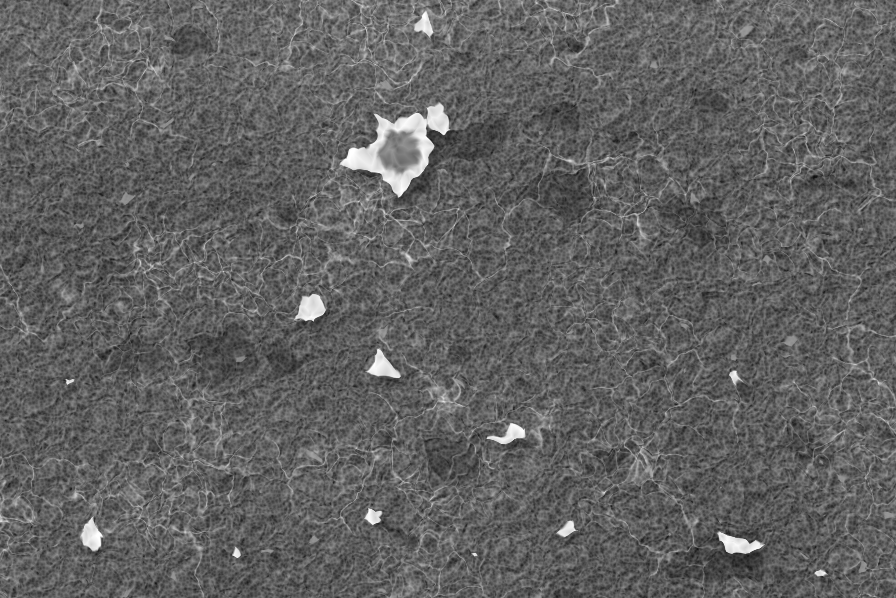
This texture is drawn by a Shadertoy shader. Its source:

```glsl
const float TAU = 6.2831853;
const float BASE_GREY = 0.372;
const float CHIP_WHITE = 0.93;
const float CHIP_CORE = 0.52;
const float SPECK_GREY = 0.64;

vec2 hash2(vec2 p) {
    vec3 q = fract(p.xyx * vec3(0.1031, 0.1030, 0.0973));
    q += dot(q, q.yzx + 33.33);
    return fract((q.xx + q.yz) * q.zy);
}

// Distances to the nearest and second nearest cell points
vec2 cellular(vec2 p) {
    vec2 cell = floor(p), local = fract(p);
    vec2 nearest = vec2(9.0);
    for (int y = -1; y <= 1; y++)
    for (int x = -1; x <= 1; x++) {
        vec2 offset = vec2(x, y);
        float d = length(offset + hash2(cell + offset) - local);
        nearest = d < nearest.x ? vec2(d, nearest.x) : vec2(nearest.x, min(nearest.y, d));
    }
    return nearest;
}

// Layered sines for broad, soft variation, about -1 to 1
float waves(vec2 p) {
    float sum = 0.0, amp = 0.5;
    for (int i = 0; i < 4; i++) {
        p = mat2(0.8, 0.6, -0.6, 0.8) * p * 1.7 + 1.3;
        sum += amp * sin(p.x + 1.5 * sin(p.y));
        amp *= 0.65;
    }
    return sum;
}

// Frays straight outlines into torn ones
vec2 fray(vec2 p, float scale, float amount) {
    vec2 q = p * scale;
    return p + amount * (vec2(cellular(q).x, cellular(q + 19.7).x) - 0.5);
}

// Signed distance to a random five-sided flake
float flake(vec2 q, float radius, vec2 seed) {
    float d = -9.0;
    for (int k = 0; k < 5; k++) {
        vec2 rnd = hash2(seed + float(k) * 7.3);
        float angle = TAU * (float(k) + 0.7 * rnd.x) / 5.0;
        d = max(d, dot(q, vec2(cos(angle), sin(angle))) - radius * (0.4 + 0.8 * rnd.y));
    }
    return d;
}

// Flakes scattered over a grid, radii given in cells
float scatter(vec2 p, float scale, float chance, vec2 radii, float seed) {
    vec2 q = p * scale + seed, cell = floor(q);
    float d = 9.0;
    for (int y = -1; y <= 1; y++)
    for (int x = -1; x <= 1; x++) {
        vec2 id = cell + vec2(x, y);
        vec2 rnd = hash2(id + 3.1);
        if (rnd.x > chance) continue;
        vec2 center = id + 0.15 + 0.7 * hash2(id + 51.7);
        float radius = mix(radii.x, radii.y, rnd.y * rnd.y);
        d = min(d, flake((q - center) * vec2(0.75, 1.15), radius, id));
    }
    return d / scale;
}

float pits(vec2 p) {
    return scatter(p, 7.0, 0.42, vec2(0.1, 0.36), 13.0);
}

float relief(vec2 p) {
    float h = 0.4 * cellular(p * 21.0).x + 0.4 * cellular(p * 47.0 + 5.0).x;
    h += 0.35 * cellular(p * 92.0 + 11.0).x;
    return h - 0.25 * smoothstep(0.003, -0.003, pits(p));
}

// Broken pale seams along cell borders
float seams(vec2 p, float scale, float width, float cover) {
    vec2 c = cellular(p * scale + scale);
    float presence = smoothstep(cover, cover + 0.5, waves(p * 7.0 + scale));
    return presence * smoothstep(2.0 * width * scale, 0.0, c.y - c.x);
}

float coverage(float d, float soft) {
    return smoothstep(soft, -soft, d);
}

void mainImage(out vec4 fragColor, in vec2 fragCoord) {
    vec2 uv = fragCoord / iResolution.y;
    float soft = max(0.0015, 0.8 / iResolution.y);
    vec2 p = fray(uv, 17.0, 0.022);
    p = fray(p, 46.0, 0.011);

    // Rough ground lit from the upper left
    float grey = BASE_GREY + 0.018 * waves(uv * 3.0);
    grey += 0.045 * smoothstep(0.65, 1.0, uv.y);
    grey += 0.46 * (relief(p + vec2(0.003, -0.004)) - relief(p));
    grey += 0.20 * (cellular(uv * 165.0).x - 0.48);
    grey -= 0.09 * smoothstep(0.2, 0.05, cellular(p * 55.0 + 31.0).x);

    // Shallow dark pits
    grey *= 1.0 - 0.22 * coverage(pits(p), 0.003);

    // Lifted paint edges
    grey += 0.21 * seams(p, 9.0, 0.0026, 0.0);
    grey += 0.17 * seams(p, 18.0, 0.0024, 0.05);
    grey += 0.13 * seams(p, 37.0, 0.0022, 0.0);

    // Pale specks
    float speck = scatter(p, 26.0, 0.09, vec2(0.06, 0.2), 71.0);
    grey = mix(grey, SPECK_GREY, 0.75 * coverage(speck, soft));

    // Bare white chips with a shadow below
    vec2 shade = vec2(-0.012, 0.016);
    vec2 bigCenter = vec2(0.65, 0.74);
    float chip = scatter(p, 4.5, 0.36, vec2(0.035, 0.13), 27.0);
    chip = min(chip, flake(p - bigCenter, 0.062, vec2(4.0, 9.0)));
    float shadow = scatter(p + shade, 4.5, 0.36, vec2(0.035, 0.13), 27.0);
    shadow = min(shadow, flake(p + shade - bigCenter, 0.062, vec2(4.0, 9.0)));
    grey *= 1.0 - 0.28 * coverage(shadow, 0.008);
    float bare = mix(CHIP_WHITE, CHIP_CORE, smoothstep(-0.012, -0.026, chip));
    bare += 0.2 * (cellular(p * 60.0).x - 0.55);
    grey = mix(grey, bare, coverage(chip, soft));

    fragColor = vec4(vec3(clamp(grey, 0.0, 1.0)), 1.0);
}
```
